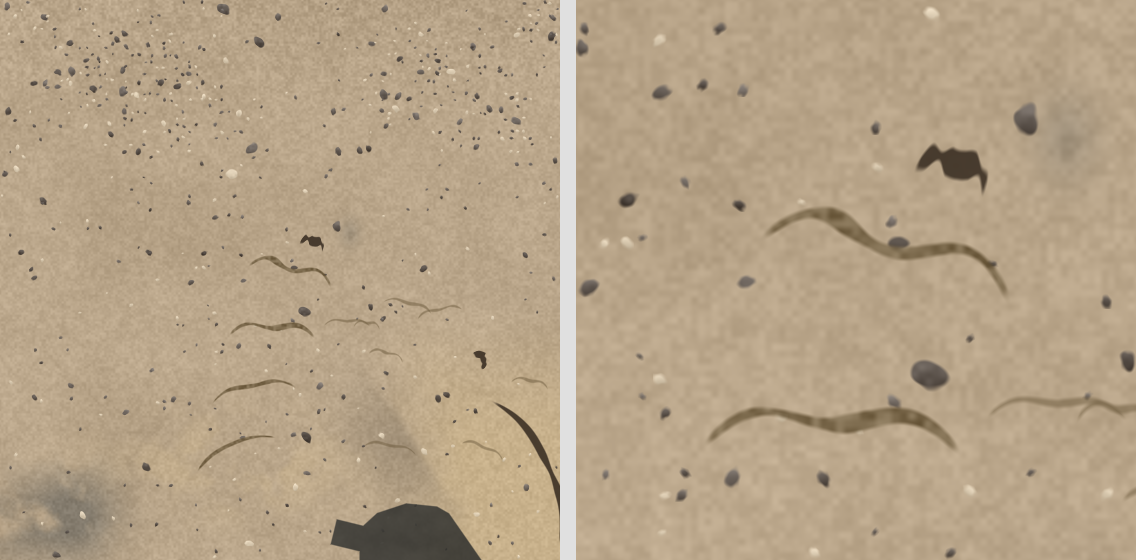
Left: the whole. Right: its middle third, enlarged.
Write a Shadertoy shader that draws this texture.

```glsl
// Damp beach sand from above: mottled grain, pebbles, stranded weed and a hard shadow.
// Value noise tints the sand, jittered cells hold pebbles, bent tapered lines form weed.

const float PI = 3.14159;
const float SOFT = 0.0016; // edge softness
const vec3 SAND = vec3(0.715, 0.638, 0.535);
const vec3 WARM_SAND = vec3(0.785, 0.695, 0.545);
const vec3 DAMP_SAND = vec3(0.61, 0.545, 0.455);
const vec3 SILT = vec3(0.48, 0.455, 0.41);
const vec3 WEED = vec3(0.42, 0.35, 0.235);
const vec3 DARK_WEED = vec3(0.23, 0.185, 0.14);
const vec3 STONE = vec3(0.32, 0.29, 0.27);
const vec3 SHELL = vec3(0.87, 0.81, 0.71);
const vec3 SHADOW = vec3(0.275, 0.265, 0.24);

float hash(vec2 p) {
  vec3 q = fract(vec3(p.xyx) * 0.1031);
  q += dot(q, q.yzx + 33.33);
  return fract((q.x + q.y) * q.z);
}

float noise(vec2 p) {
  vec2 i = floor(p), f = fract(p);
  f = f * f * (3.0 - 2.0 * f);
  return mix(mix(hash(i), hash(i + vec2(1, 0)), f.x),
             mix(hash(i + vec2(0, 1)), hash(i + vec2(1, 1)), f.x), f.y);
}

float fbm(vec2 p) {
  float sum = 0.0, amp = 0.5;
  for (int i = 0; i < 5; i++) {
    sum += amp * noise(p);
    p = mat2(1.6, 1.2, -1.2, 1.6) * p + 7.3;
    amp *= 0.5;
  }
  return sum;
}

vec2 rotate(vec2 p, float angle) {
  float c = cos(angle), s = sin(angle);
  return vec2(c * p.x + s * p.y, c * p.y - s * p.x);
}

// Soft oval, 1 at its centre
float stain(vec2 p, vec2 center, vec2 size) {
  vec2 d = (p - center) / size;
  return exp(-dot(d, d));
}

// Tapered ragged line with one arch and a three-lobed sway
float strand(vec2 p, vec2 center, float angle, float len, float arch, float sway, float width) {
  vec2 q = rotate(p - center, angle);
  float t = clamp(q.x / len + 0.5, 0.0, 1.0);
  float bend = arch * (4.0 * t * (1.0 - t) - 0.5) + sway * sin(3.0 * PI * t);
  float slope = (arch * (4.0 - 8.0 * t) + sway * 3.0 * PI * cos(3.0 * PI * t)) / len;
  float d = abs(q.y - bend) / sqrt(1.0 + slope * slope);
  float w = width * sqrt(abs(sin(PI * t))) * (0.35 + 0.9 * noise(vec2(t * 7.0, center.y * 90.0)));
  float ends = smoothstep(0.0, 0.06, t) * smoothstep(1.0, 0.94, t);
  return ends * smoothstep(w + SOFT, w - SOFT, d);
}

// One jittered pebble per cell, crowded towards the top
vec3 addPebbles(vec3 col, vec2 p, float cells, float radius, float chance, float lightShare) {
  vec2 id = floor(p * cells), seed = id + cells * 3.7;
  vec2 home = (id + 0.3 + 0.4 * vec2(hash(seed), hash(seed + 51.0))) / cells;
  float crowd = smoothstep(0.62, 0.88, home.y) * smoothstep(0.25, 0.65, noise(home * 7.0 + 4.0));
  float keep = step(hash(seed + 17.0), chance * (0.13 + crowd));
  float r = radius * (0.55 + 0.6 * hash(seed + 29.0));
  vec2 q = rotate(p - home, 6.0 * hash(seed + 83.0)) * vec2(0.85, 1.2);
  float d = length(q) - r * (0.75 + 0.45 * noise(q / r * 1.3 + seed));
  vec3 tone = mix(STONE + 0.16 * (hash(seed + 7.0) - 0.3), SHELL, step(hash(seed + 67.0), lightShare));
  tone += 0.09 * clamp((p.y - home.y) / r, -1.0, 1.0) + 0.1 * (noise(p * 230.0) - 0.5);
  return mix(col, tone, keep * 0.9 * smoothstep(SOFT, -SOFT, d));
}

// Faceted dome with a slanting right edge and a tilted block on its left
float shadowShape(vec2 p) {
  vec2 q = p - vec2(0.74, -0.03);
  float facet = 0.42;
  float dome = length(q) * cos(mod(atan(q.y, q.x), facet) - facet * 0.5) - 0.129;
  dome = max(dome, dot(p - vec2(0.80, 0.086), vec2(0.82, 0.57)));
  dome = max(dome, 0.642 - p.x);
  vec2 b = abs(rotate(p - vec2(0.626, 0.043), -0.24)) - vec2(0.031, 0.023);
  return min(dome, max(b.x, b.y));
}

vec3 sandColor(vec2 p) {
  float broad = fbm(p * 5.0), patchy = fbm(p * 17.0 + 9.0);
  vec3 col = SAND + 0.07 * (broad - 0.48) + 0.05 * (patchy - 0.48);
  float warm = 0.85 * smoothstep(0.68, 0.85, p.x + 0.3 * (broad - 0.5)) * smoothstep(0.48, 0.18, p.y);
  warm += 0.55 * stain(p, vec2(0.42, 0.17), vec2(0.22, 0.08)) * smoothstep(0.35, 0.6, patchy);
  col = mix(col, WARM_SAND, min(warm + 0.12, 1.0));
  // Damp trough, sharper on its right bank
  vec2 q = rotate(p - vec2(0.70, 0.20), -0.98);
  float bank = smoothstep(0.05, 0.025, q.y + 0.02 * (patchy - 0.5)) * smoothstep(-0.12, 0.02, q.y);
  col = mix(col, DAMP_SAND, 0.75 * bank * exp(-q.x * q.x * 70.0));
  // Grey silt
  float silt = stain(p, vec2(0.13, 0.08), vec2(0.075)) + 0.5 * stain(p, vec2(0.02, 0.06), vec2(0.07));
  silt *= smoothstep(0.3, 0.6, fbm(p * 14.0 + 2.0));
  silt += 0.35 * stain(p, vec2(0.625, 0.585), vec2(0.018, 0.025));
  col = mix(col, SILT, min(silt, 0.85));
  // Fine grain
  float grain = 0.065 * (noise(p * 250.0) - 0.5) + 0.045 * (noise(p * 115.0 + 31.0) - 0.5);
  return col + grain * mix(0.9, 1.35, smoothstep(0.7, 1.0, p.y));
}

void mainImage(out vec4 fragColor, in vec2 fragCoord) {
  vec2 p = fragCoord / iResolution.y;
  vec3 col = sandColor(p);
  // Pebbles, coarse to fine
  col = addPebbles(col, p, 21.0, 0.0095, 0.16, 0.15);
  col = addPebbles(col, p, 43.0, 0.0055, 0.24, 0.15);
  col = addPebbles(col, p, 87.0, 0.0028, 0.26, 0.35);
  // Ladder of strands, then faint loose fibres
  for (float k = 0.0; k < 4.0; k++) {
    float mask = strand(p, vec2(0.52 - 0.034 * k, 0.516 - 0.106 * k), -0.25 + 0.22 * k,
                        0.155, 0.022, 0.01 - 0.003 * k, 0.0058 - 0.0007 * k);
    col = mix(col, WEED + 0.22 * (noise(p * 210.0) - 0.4), 0.85 * mask);
  }
  for (float k = 0.0; k < 8.0; k++) {
    vec2 seed = vec2(k * 5.0 + 2.0, 11.0);
    vec2 center = vec2(0.56, 0.17) + 0.4 * vec2(hash(seed), hash(seed + 3.0));
    float len = 0.04 + 0.06 * hash(seed + 8.0);
    col = mix(col, WEED, 0.5 * strand(p, center, hash(seed + 6.0) - 0.6, len, 0.012, 0.003, 0.0028));
  }
  // Dark weed and curled scraps
  float dark = strand(p, vec2(0.958, 0.166), -1.126, 0.285, 0.045, 0.003, 0.0062);
  dark = max(dark, strand(p, vec2(0.859, 0.358), -1.15, 0.036, 0.008, 0.0, 0.009));
  dark = max(dark, strand(p, vec2(0.558, 0.566), -0.3, 0.045, 0.012, 0.003, 0.008));
  col = mix(col, DARK_WEED, 0.9 * dark);
  // Cast shadow
  vec3 shade = SHADOW * (0.9 + 0.2 * fbm(p * 30.0)) + 0.12 * (col - SAND);
  fragColor = vec4(mix(col, shade, smoothstep(SOFT, -SOFT, shadowShape(p))), 1.0);
}
```
